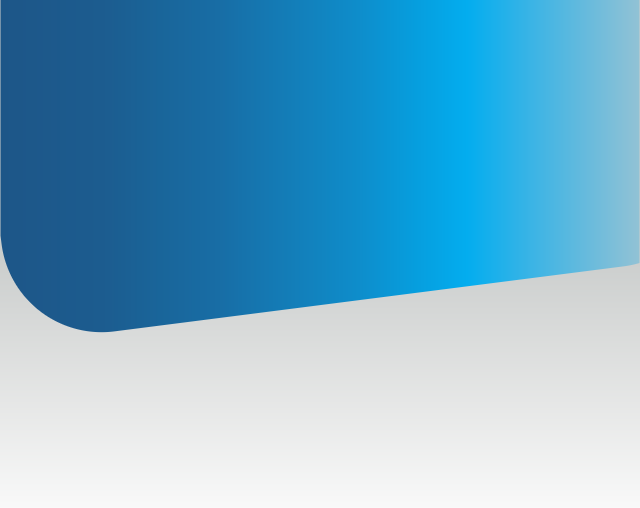
A WebGL 2 fragment shader for this background:

```glsl
#version 300 es
precision highp float;
// A tilted, rounded blue panel hangs over a pale grey backdrop.
// The panel is a rotated rounded-box distance; its fill is a horizontal
// multi-stop ramp, and the backdrop is a vertical ramp.
// Lengths are in canvas widths, measured from the lower left.

#define CORNER_LEFT vec2(0.1588, 0.4323)   // centre of the lower left arc
#define CORNER_RIGHT vec2(0.9544, 0.5339)  // centre of the lower right arc
#define CORNER_RADIUS 0.1576
#define PANEL_RISE 0.6                     // half height above the arcs
#define SIDE_MARGIN 0.0008                 // hairline at the canvas sides
#define SHADE_TOP 0.39                     // height of the darkest grey
#define GREY_LIGHT vec3(0.975, 0.975, 0.975)
#define GREY_DARK vec3(0.798, 0.808, 0.804)

uniform vec2 u_resolution;
out vec4 fragColor;

// Each stop holds a colour and its horizontal position.
const int STOP_COUNT = 11;
const vec4 STOPS[STOP_COUNT] = vec4[](
    vec4(0.114, 0.337, 0.533, 0.00),
    vec4(0.110, 0.361, 0.561, 0.16),
    vec4(0.098, 0.400, 0.608, 0.26),
    vec4(0.094, 0.427, 0.647, 0.34),
    vec4(0.067, 0.518, 0.753, 0.50),
    vec4(0.055, 0.553, 0.796, 0.56),
    vec4(0.024, 0.620, 0.870, 0.65),
    vec4(0.012, 0.678, 0.937, 0.73),
    vec4(0.235, 0.706, 0.898, 0.833),
    vec4(0.392, 0.729, 0.867, 0.911),
    vec4(0.573, 0.761, 0.835, 1.00));

vec3 panelColor(float x) {
    vec3 color = STOPS[0].rgb;
    for (int i = 1; i < STOP_COUNT; i++) {
        float start = STOPS[i - 1].a;
        float t = clamp((x - start) / (STOPS[i].a - start), 0.0, 1.0);
        color = mix(color, STOPS[i].rgb, t);
    }
    return color;
}

float roundedBox(vec2 p, vec2 halfSize, float radius) {
    vec2 d = abs(p) - halfSize;
    return length(max(d, 0.0)) + min(max(d.x, d.y), 0.0) - radius;
}

// Signed distance to the panel, in a frame aligned with its lower edge.
float panelDistance(vec2 p) {
    vec2 span = CORNER_RIGHT - CORNER_LEFT;
    vec2 along = normalize(span);
    vec2 up = vec2(-along.y, along.x);
    vec2 halfSize = vec2(0.5 * length(span), PANEL_RISE);
    vec2 local = p - CORNER_LEFT;
    local = vec2(dot(local, along), dot(local, up)) - halfSize;
    return roundedBox(local, halfSize, CORNER_RADIUS);
}

void main() {
    vec2 p = gl_FragCoord.xy / u_resolution.x;
    float pixel = 1.0 / u_resolution.x;

    // Backdrop
    vec3 color = mix(GREY_LIGHT, GREY_DARK, clamp(p.y / SHADE_TOP, 0.0, 1.0));

    // Panel, trimmed at the canvas sides
    float side = SIDE_MARGIN - min(p.x, 1.0 - p.x);
    float dist = max(panelDistance(p), side);
    float coverage = clamp(0.5 - dist / pixel, 0.0, 1.0);
    color = mix(color, panelColor(p.x), coverage);

    fragColor = vec4(color, 1.0);
}
```
